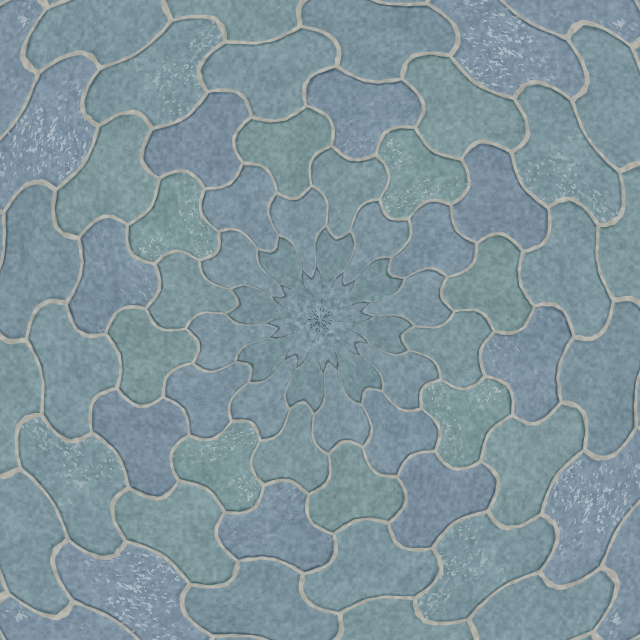
Give the GLSL for this pattern, as a WebGL 1 fragment shader.

```glsl
precision highp float;
uniform vec2 u_resolution;

float hash(vec2 p) {
  vec3 q = fract(vec3(p.xyx) * 0.1031);
  q += dot(q, q.yzx + 33.33);
  return fract((q.x + q.y) * q.z);
}

float noise(vec2 p) {
  vec2 i = floor(p), f = fract(p);
  f = f * f * (3.0 - 2.0 * f);
  return mix(mix(hash(i), hash(i + vec2(1, 0)), f.x),
             mix(hash(i + vec2(0, 1)), hash(i + vec2(1, 1)), f.x), f.y);
}

float fbm(vec2 p) {
  float sum = 0.0, amp = 0.5;
  for (int i = 0; i < 4; i++) {
    sum += amp * noise(p);
    p = mat2(1.6, 1.2, -1.2, 1.6) * p + 7.3;
    amp *= 0.5;
  }
  return sum;
}

// Squared distance with three lobes: one inward, two outward
float lobedDistance(vec2 q) {
  return dot(q, q) - 0.88 * (3.0 * q.x * q.x * q.y - q.y * q.y * q.y);
}

vec2 lobedGradient(vec2 q) {
  return 2.0 * q - 2.64 * vec2(2.0 * q.x * q.y, q.x * q.x - q.y * q.y);
}

// Glaze hue per ring: 0 is slate blue, 1 is sea green
vec4 ringHue(float ring) {
  if (ring < 0.5) return vec4(0.4, 0.6, 0.4, 0.6);
  if (ring < 1.5) return vec4(0.3, 0.2, 0.3, 0.7);
  if (ring < 2.5) return vec4(0.9, 0.0, 1.0, 0.05);
  if (ring < 3.5) return vec4(0.55, 0.6, 0.85, 0.4);
  return vec4(0.8, 0.5, 0.0, 0.4);
}

// Amount of chalky wear per ring
vec4 ringWear(float ring) {
  if (ring < 1.5) return vec4(0.1);
  if (ring < 2.5) return vec4(0.1, 0.0, 0.9, 0.6);
  if (ring < 3.5) return vec4(0.0, 0.8, 0.15, 0.1);
  return vec4(0.1, 0.0, 1.0, 0.1);
}

void main() {
  vec2 uv = (gl_FragCoord.xy - 0.5 * u_resolution) / u_resolution.y;
  float radius = max(length(uv), 0.0005);

  // Polar plane: sixteen staggered columns, eight rings per canvas
  const float columnWidth = 0.8660254;
  vec2 p = vec2(atan(uv.y, uv.x) * 16.0 / 6.2831853 * columnWidth, radius * 8.0);

  // Nearest two lobed cells
  float nearest = 9.0, second = 9.0;
  vec2 local = vec2(0.0), beyond = vec2(0.0), id = vec2(0.0);
  for (int i = -1; i <= 1; i++) {
    float column = floor(p.x / columnWidth) + float(i);
    float stagger = 0.18 + 0.5 * mod(column, 2.0);
    for (int j = -1; j <= 1; j++) {
      float ring = floor(p.y - stagger + 0.5) + float(j);
      vec2 q = p - vec2((column + 0.5) * columnWidth, ring + stagger);
      float d = lobedDistance(q);
      if (dot(q, q) > 0.8) continue;
      if (d < nearest) {
        second = nearest;
        beyond = local;
        nearest = d;
        local = q;
        id = vec2(mod(column, 4.0), ring);
      } else if (d < second) {
        second = d;
        beyond = q;
      }
    }
  }
  vec2 slope = lobedGradient(local) - lobedGradient(beyond);
  vec2 toEdge = normalize(slope + 0.0001);
  vec2 grainPos = local + id * 5.7 + 20.0;
  float edge = (second - nearest) / max(length(slope), 0.5);
  edge += 0.014 * (noise(grainPos * 16.0) - 0.5);

  // Glaze colour and wear of this tile
  vec4 pick = 1.0 - step(0.5, abs(vec4(0, 1, 2, 3) - id.x));
  float hue = dot(pick, ringHue(id.y));
  float wear = dot(pick, ringWear(id.y));
  vec3 color = mix(vec3(0.483, 0.562, 0.620), vec3(0.484, 0.588, 0.598), hue);
  color += 0.015 * (hash(id + 3.0) - 0.5);
  color -= 0.02 * step(id.y, 0.5) * mod(id.x, 2.0);

  // Cloudy glaze, slanted brushing and fine grain
  vec2 slant = mat2(0.8, -0.6, 0.6, 0.8) * grainPos;
  color += 0.07 * (fbm(grainPos * 3.0) - 0.45);
  color += 0.035 * (noise(slant * vec2(40.0, 14.0)) - 0.5);
  color += 0.16 * (fbm(uv * 170.0 + 300.0) - 0.46);

  // Chalk flecks gathered in slanted patches
  float patches = smoothstep(0.42, 0.62, fbm(slant * vec2(4.0, 2.0) + 11.0));
  float flecks = smoothstep(0.58, 0.74, noise(slant * vec2(42.0, 20.0)) * 0.5
                                      + noise(grainPos * 55.0) * 0.5);
  color = mix(color, vec3(0.73, 0.77, 0.80), 0.75 * wear * patches * flecks);

  // Bevel: outward rims in shade, inward rims catch light
  float facing = dot(toEdge, normalize(vec2(0.35, 1.0)));
  float rim = 1.0 - smoothstep(0.022, 0.06, edge);
  color -= rim * (0.02 + 0.17 * max(facing, 0.0) - 0.04 * max(-facing, 0.0));

  // Sandy grout, thinning and fading where the columns converge
  float pixel = length(toEdge * vec2(2.2 / radius, 8.0)) / u_resolution.y;
  float grout = 1.0 - smoothstep(0.019 - 0.7 * pixel, 0.019 + 0.7 * pixel, edge);
  grout *= min(1.0, 0.038 / pixel) * mix(0.25, 0.9, smoothstep(0.03, 0.2, radius));
  vec3 sand = vec3(0.71, 0.70, 0.66) + 0.12 * (noise(uv * 150.0 + 90.0) - 0.5);
  color = mix(color, sand, grout);

  // Speckled dust at the hub
  float dust = 1.0 - smoothstep(0.0, 0.11, radius);
  color += 0.16 * dust * (noise(uv * 210.0 + 50.0) - 0.4);

  gl_FragColor = vec4(color, 1.0);
}
```
